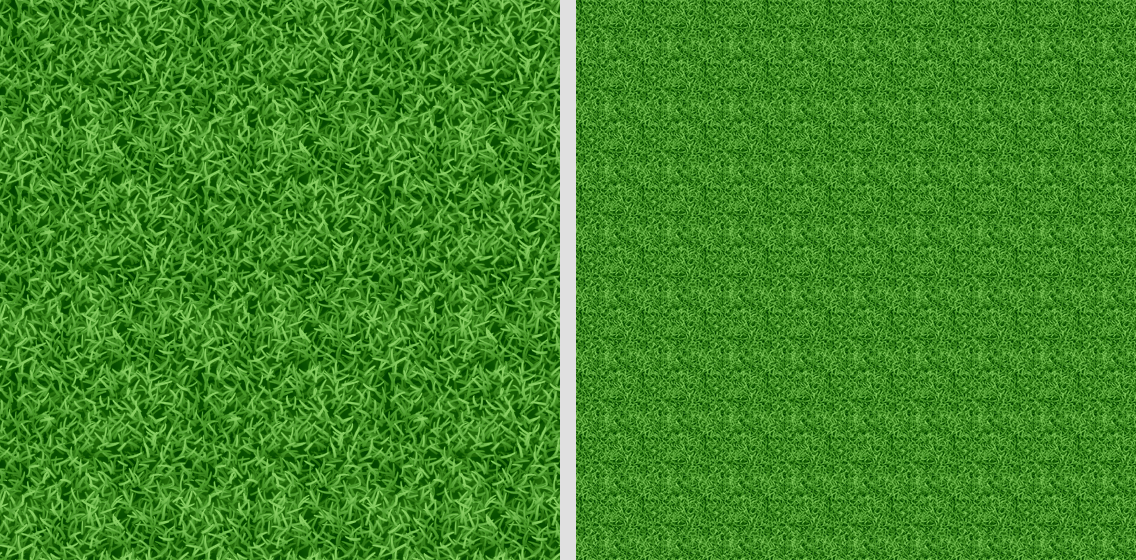
Left: one tile. Right: repeated 3 by 3.
This texture is drawn by a Shadertoy shader. Its source:

```glsl
// Dense lawn of short, curved, overlapping grass blades that tiles seamlessly.

const float REPEATS = 3.0;        // lawn patches across the canvas
const float CELLS = 16.0;         // blade cells across one patch
const float MOTTLE_CELLS = 5.0;   // soft light and dark spots across one patch
const int LAYERS = 6;

const vec3 SHADOW_GREEN = vec3(0.00, 0.25, 0.00);
const vec3 SOIL_GREEN = vec3(0.04, 0.32, 0.00);
const vec3 DEEP_GREEN = vec3(0.13, 0.41, 0.03);
const vec3 LEAF_GREEN = vec3(0.22, 0.51, 0.11);
const vec3 FRESH_GREEN = vec3(0.29, 0.60, 0.16);
const vec3 PALE_GREEN = vec3(0.36, 0.65, 0.24);
const vec3 TIP_GREEN = vec3(0.44, 0.73, 0.30);
const vec3 GLINT_GREEN = vec3(0.54, 0.81, 0.39);

vec3 hash3(vec3 p) {
    p = fract(p * vec3(0.1031, 0.1030, 0.0973));
    p += dot(p, p.yxz + 33.33);
    return fract((p.xxy + p.yxx) * p.zyx);
}

// Gradient noise that wraps after a whole number of cells
float gradientAt(vec2 corner, vec2 offset, float period, float seed) {
    float angle = 6.2832 * hash3(vec3(mod(corner, period), seed)).x;
    return dot(vec2(cos(angle), sin(angle)), offset);
}

float gradientNoise(vec2 p, float period, float seed) {
    vec2 i = floor(p), f = fract(p);
    vec2 u = f * f * f * (f * (f * 6.0 - 15.0) + 10.0);
    vec2 e = vec2(1.0, 0.0);
    float low = mix(gradientAt(i, f, period, seed),
                    gradientAt(i + e.xy, f - e.xy, period, seed), u.x);
    float high = mix(gradientAt(i + e.yx, f - e.yx, period, seed),
                     gradientAt(i + e.xx, f - e.xx, period, seed), u.x);
    return mix(low, high, u.y);
}

// One bent, tapering blade: x is its coverage, y runs from root 0 to tip 1
vec2 blade(vec2 p, float angle, float halfLength, float bend, float radius, float blur) {
    vec2 along = vec2(sin(angle), cos(angle));
    float s = dot(p, along) / halfLength;
    float side = dot(p, vec2(along.y, -along.x)) - bend * (s * s - 0.33);
    float t = clamp(0.5 + 0.5 * s, 0.0, 1.0);
    float width = radius * (1.0 - 0.6 * t * t);
    float body = 1.0 - smoothstep(width - blur, width + blur, abs(side));
    return vec2(body * (1.0 - smoothstep(0.75, 1.0, abs(s))), t);
}

// Paints one layer of scattered blades over the tone below it
float bladeLayer(vec2 p, float tone, float layerTone, float seed, float blur) {
    vec2 home = floor(p);
    for (int y = -1; y <= 1; y++) {
        for (int x = -1; x <= 1; x++) {
            vec2 cell = home + vec2(x, y);
            vec2 id = mod(cell, CELLS);
            vec3 place = hash3(vec3(id, seed));
            vec3 form = hash3(vec3(id, seed + 40.0));
            float angle = (place.z - 0.5) * 2.9;
            float halfLength = mix(0.5, 0.86, form.x);
            float bend = (form.y - 0.5) * 0.4;
            float radius = mix(0.08, 0.13, form.z);
            vec2 shape = blade(p - cell - place.xy, angle, halfLength, bend, radius, blur);
            float shade = layerTone + 0.45 * (fract(form.z * 7.0 + form.x) - 0.5);
            shade *= mix(0.72, 1.12, shape.y);
            tone = mix(tone, shade, shape.x);
        }
    }
    return tone;
}

// Maps tone 0..1, and a little beyond, to the greens of the lawn
vec3 grassColor(float tone) {
    vec3 color = mix(SHADOW_GREEN, SOIL_GREEN, smoothstep(-0.15, 0.06, tone));
    color = mix(color, DEEP_GREEN, smoothstep(0.06, 0.21, tone));
    color = mix(color, LEAF_GREEN, smoothstep(0.21, 0.45, tone));
    color = mix(color, FRESH_GREEN, smoothstep(0.45, 0.68, tone));
    color = mix(color, PALE_GREEN, smoothstep(0.68, 0.82, tone));
    color = mix(color, TIP_GREEN, smoothstep(0.82, 0.98, tone));
    return mix(color, GLINT_GREEN, smoothstep(0.98, 1.25, tone));
}

void mainImage(out vec4 fragColor, in vec2 fragCoord) {
    vec2 patchUv = fragCoord / iResolution.xy * REPEATS;
    float pixel = REPEATS * CELLS / iResolution.y;
    float blur = max(0.075, 0.75 * pixel);

    // Shadowed ground between the blades
    float mottle = gradientNoise(patchUv * MOTTLE_CELLS, MOTTLE_CELLS, 3.0);
    float tone = 0.12 + 0.15 * gradientNoise(patchUv * CELLS, CELLS, 7.0);

    // Blades from the dim undergrowth up to the lit tops
    for (int i = 0; i < LAYERS; i++) {
        float height = float(i) / float(LAYERS - 1);
        float layerTone = mix(0.22, 0.90, height);
        tone = bladeLayer(patchUv * CELLS, tone, layerTone, 11.0 + 5.0 * float(i), blur);
    }

    // Contrast between lit tips and shade, with soft spots on top
    tone = 0.49 + 1.4 * (tone - 0.43) + 0.32 * mottle;
    fragColor = vec4(grassColor(tone), 1.0);
}
```
